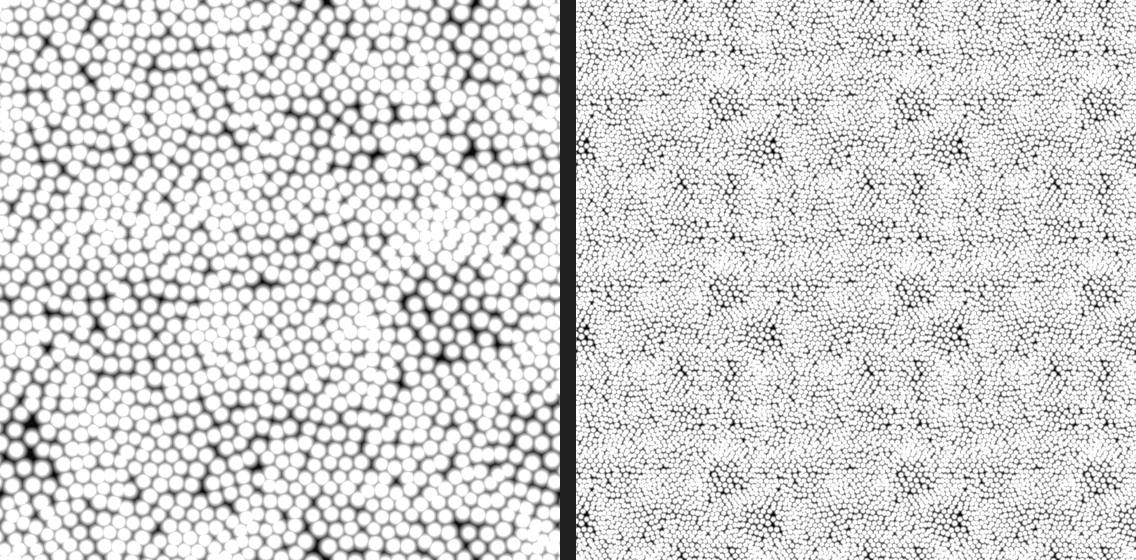
Left: one tile. Right: repeated 3 by 3.
Reproduce this pattern procedurally as a Shadertoy shader.

```glsl
// Irregular packing of soft white discs with dark, blurred gaps between them.
// A wrapped triangular lattice is jittered, relaxed by mutual repulsion and
// bent by gradient noise; shade falls off with the gap to the nearest disc.

const vec2 SITES = vec2(35.0, 40.0);         // columns and (even) rows per tile
const float ROW_STEP = SITES.x / SITES.y;    // row height in column spacings
const float WARP_CELLS = 5.0;                // noise cells per tile

// Integer hash of a wrapped cell, three values in 0..1
vec3 hash3(vec2 cell, vec2 period, float seed) {
    uvec3 v = uvec3(vec3(mod(cell + 0.5, period), seed));
    v = v * 1664525u + 1013904223u;
    v.x += v.y * v.z; v.y += v.z * v.x; v.z += v.x * v.y;
    v ^= v >> 16u;
    v.x += v.y * v.z; v.y += v.z * v.x; v.z += v.x * v.y;
    return vec3(v >> 8u) / 16777216.0;
}

// Slopes along a corner gradient and along its perpendicular
vec2 cornerSlopes(vec2 corner, vec2 offset, float period) {
    vec2 g = 2.0 * hash3(corner, vec2(period), 11.0).xy - 1.0;
    return vec2(dot(g, offset), dot(vec2(-g.y, g.x), offset));
}

// Two-channel gradient noise that wraps after a whole number of cells
vec2 gradientNoise(vec2 p, float period) {
    vec2 i = floor(p), f = p - i;
    vec2 u = f * f * (3.0 - 2.0 * f);
    vec2 e = vec2(1.0, 0.0);
    vec2 low = mix(cornerSlopes(i, f, period),
                   cornerSlopes(i + e.xy, f - e.xy, period), u.x);
    vec2 high = mix(cornerSlopes(i + e.yx, f - e.yx, period),
                    cornerSlopes(i + e.xx, f - e.xx, period), u.x);
    return mix(low, high, u.y);
}

// Slow bend of the lattice, in column spacings
vec2 warp(vec2 p, float amount) {
    return amount * gradientNoise(p * WARP_CELLS / SITES.x, WARP_CELLS);
}

// Triangular lattice: position of a cell, and the cell close to a point
vec2 latticeSite(vec2 cell) {
    return vec2(cell.x + 0.5 * mod(cell.y, 2.0), cell.y * ROW_STEP);
}

vec2 nearbyCell(vec2 p, vec2 offset) {
    float row = floor(p.y / ROW_STEP + 0.5) + offset.y;
    float column = floor(p.x - 0.5 * mod(row, 2.0) + 0.5) + offset.x;
    return vec2(column, row);
}

vec2 neighbourOffset(int n) {
    return vec2(n % 3 - 1, n / 3 - 1);
}

vec2 jitteredSite(vec2 cell, float amount) {
    return latticeSite(cell) + amount * (hash3(cell, SITES, 3.0).xy - 0.5);
}

// Jittered site pushed away from neighbours closer than one spacing
vec2 relaxedSite(vec2 cell, float jitter, float strength) {
    vec2 site = latticeSite(cell);
    vec2 start = jitteredSite(cell, jitter), push = vec2(0.0);
    for (int n = 0; n < 9; n++) {
        vec2 other = nearbyCell(site, neighbourOffset(n));
        vec2 away = start - jitteredSite(other, jitter);
        float d = max(length(away), 0.001);
        push += away / d * max(1.0 - d, 0.0);
    }
    return start + strength * push;
}

float smoothMin(float a, float b, float k) {
    float h = max(k - abs(a - b), 0.0) / k;
    return min(a, b) - 0.25 * k * h * h;
}

// Distance from p to the rim of the nearest disc
float discGap(vec2 p, float bend) {
    vec2 unbent = p - warp(p - warp(p, bend), bend);
    float gap = 0.6;
    for (int n = 0; n < 9; n++) {
        vec2 cell = nearbyCell(unbent, neighbourOffset(n));
        if (distance(unbent, latticeSite(cell)) > 1.35) continue;
        vec2 centre = relaxedSite(cell, 0.62, 0.42);
        if (distance(unbent, centre) > 1.0) continue;
        centre += warp(centre, bend);
        float radius = mix(0.31, 0.39, hash3(cell, SITES, 7.0).z);
        gap = smoothMin(gap, length(p - centre) - radius, 0.05);
    }
    return gap;
}

void mainImage(out vec4 fragColor, in vec2 fragCoord) {
    vec2 p = fragCoord / iResolution.xy * SITES.x;
    float shade = 1.0 - 2.35 * max(discGap(p, 1.6), 0.0);
    fragColor = vec4(vec3(clamp(shade, 0.04, 1.0)), 1.0);
}
```
